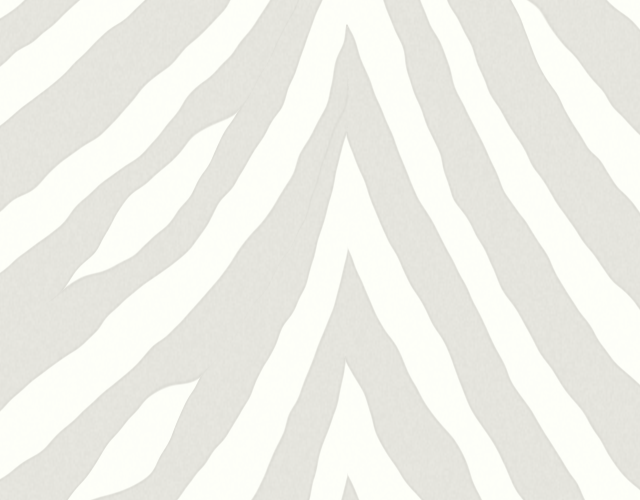
This pattern is drawn by a WebGL 2 fragment shader. Its source:

```glsl
#version 300 es
precision highp float;

uniform vec2 u_resolution;
out vec4 outColor;

// Lengths are in canvas heights, stripe widths in stripe periods.
const vec3 GREY = vec3(0.897, 0.895, 0.868);
const vec3 WHITE = vec3(0.994, 0.998, 0.972);
const float AXIS = 0.544;          // spine position across the canvas
const float FIRST_APEX = -0.066;   // depth of the first white apex centre
const float PERIOD = 0.45;
const float RIGHT_PERIOD = 0.35;
const float LEFT_SPREAD = 0.05;    // growth of the left period with depth
const float AXIS_HALF = 0.25;      // white half width at the spine
const float LEFT_HALF = 0.155;
const float RIGHT_HALF = 0.205;
const float ISLAND_HALF = 0.165;
const float TIP_CUT = 0.02;        // closes the ends of tapered stripes
const float WOBBLE = 0.017;
const float WOBBLE_FREQ = 10.0;
const float GRAIN = 0.028;
const float SOFTNESS = 0.0018;
const float RIM_WIDTH = 0.0025;
const float RIM_DARK = 0.025;

float hash(vec2 cell) {
  vec3 q = fract(vec3(cell.xyx) * 0.1031);
  q += dot(q, q.yzx + 33.33);
  return fract((q.x + q.y) * q.z);
}

float noise(vec2 p) {
  vec2 cell = floor(p);
  vec2 f = fract(p);
  f = f * f * (3.0 - 2.0 * f);
  float low = mix(hash(cell), hash(cell + vec2(1, 0)), f.x);
  float high = mix(hash(cell + vec2(0, 1)), hash(cell + vec2(1, 1)), f.x);
  return mix(low, high, f.y);
}

// Two octaves of uneven drift, centred on zero
float drift(vec2 p) {
  return noise(p) + 0.45 * noise(p * 2.3 + 17.0) - 0.725;
}

// Stripe number: whole values lie on white centre lines
float stripePhase(float side, float depth, bool left) {
  float bend = left ? 0.8 * side + 0.4 * (1.0 - exp(-side / 0.133))
                    : 2.75 * side - 1.445 * side * side;
  float outward = smoothstep(0.0, 0.25, side);
  float period = left ? PERIOD : mix(PERIOD, RIGHT_PERIOD, outward);
  float spread = left ? LEFT_SPREAD * outward : 0.0;
  float below = depth - FIRST_APEX - bend;
  float root = sqrt(max(period * period + 4.0 * spread * below, 0.002));
  return 2.0 * below / (period + root);
}

// Signed width inside the white stripes, positive within
float whiteStripes(float phase, float side, bool left) {
  float row = floor(phase + 0.5);
  float halfWidth = mix(AXIS_HALF, left ? LEFT_HALF : RIGHT_HALF,
                        smoothstep(0.0, 0.28, side));
  if (left) {
    halfWidth += 0.08 * (1.0 - smoothstep(-2.0, -1.0, phase));
  } else if (row == -2.0) {
    halfWidth = mix(-TIP_CUT, halfWidth, smoothstep(0.27, 0.45, side));
  }
  return halfWidth - abs(phase - row);
}

// Tapered white islands between the left stripes
float whiteIslands(float phase, float side) {
  float start = phase > 0.0 ? 0.26 : 0.19;
  float taper = smoothstep(start, start + 0.14, side)
              * (1.0 - smoothstep(0.40, 0.62, side));
  float centre = phase > 0.0 ? 0.5 : -0.5;
  return ISLAND_HALF * taper - TIP_CUT - abs(phase - centre);
}

void main() {
  vec2 p = gl_FragCoord.xy / u_resolution.y;
  float aspect = u_resolution.x / u_resolution.y;

  // Ragged hand-cut edges
  vec2 q = p + WOBBLE * vec2(drift(p * WOBBLE_FREQ),
                             drift(p * WOBBLE_FREQ + 41.0));
  float offset = q.x - AXIS * aspect;
  float side = abs(offset);
  bool left = offset < 0.0;

  float phase = stripePhase(side, 1.0 - q.y, left);
  float slope = length(vec2(dFdx(phase), dFdy(phase))) * u_resolution.y;
  float inside = whiteStripes(phase, side, left);
  if (left) inside = max(inside, whiteIslands(phase, side));
  float distanceIn = inside / max(slope, 0.001);

  // Woven grain on the grey, nearly none on the white
  float grain = noise(p * vec2(310.0, 130.0)) + noise(p * 230.0 + 9.0) - 1.0;
  vec3 grey = GREY + GRAIN * 0.5 * grain;
  vec3 white = WHITE + GRAIN * 0.08 * grain;

  // Soft edge with a faint darker rim
  float edge = max(SOFTNESS, 0.75 / u_resolution.y);
  vec3 color = mix(grey, white, smoothstep(-edge, edge, distanceIn));
  float rim = (distanceIn + RIM_WIDTH) / RIM_WIDTH;
  color -= RIM_DARK * exp(-rim * rim);
  outColor = vec4(color, 1.0);
}
```
